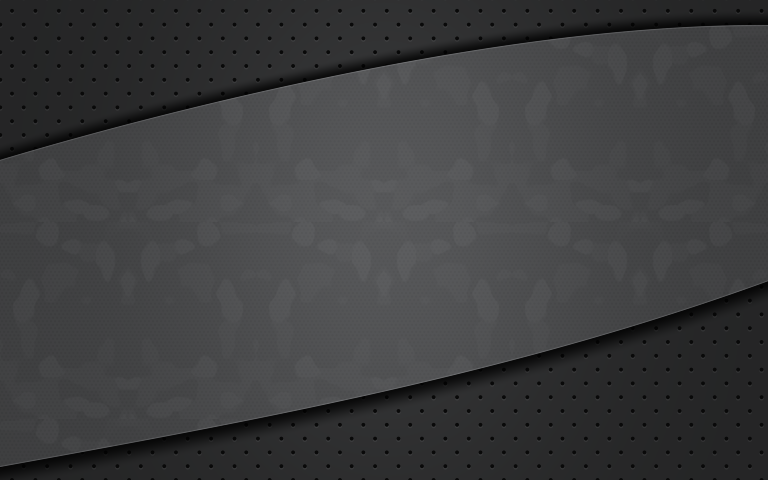
This background is drawn by a WebGL 2 fragment shader. Its source:

```glsl
#version 300 es
precision highp float;

uniform vec2 u_resolution;
out vec4 outColor;

const vec3 STEEL_TINT = vec3(0.99, 1.0, 1.02);
const vec2 CAMO_TILE = vec2(0.5333, 0.411);
const vec2 CAMO_CENTER = vec2(0.8, 0.5375);

// Camouflage patches: centre xy, radii zw
const vec4 PATCHES[11] = vec4[11](
    vec4(0.0, 0.0, 0.009, 0.018),
    vec4(0.0, 0.075, 0.035, 0.014),
    vec4(0.106, 0.031, 0.032, 0.016),
    vec4(0.067, 0.02, 0.028, 0.015),
    vec4(0.048, -0.078, 0.022, 0.042),
    vec4(0.0, -0.128, 0.011, 0.03),
    vec4(0.171, -0.023, 0.022, 0.03),
    vec4(0.21, 0.04, 0.026, 0.013),
    vec4(0.21, -0.17, 0.022, 0.042),
    vec4(0.12, -0.055, 0.023, 0.014),
    vec4(0.156, 0.103, 0.03, 0.02));

float hash(vec2 p) {
    return fract(sin(dot(p, vec2(127.1, 311.7))) * 43758.5);
}

float noise(vec2 p) {
    vec2 i = floor(p), f = fract(p);
    f = f * f * (3.0 - 2.0 * f);
    return mix(mix(hash(i), hash(i + vec2(1, 0)), f.x),
               mix(hash(i + vec2(0, 1)), hash(i + vec2(1, 1)), f.x), f.y);
}

// Panel borders, u runs 0..1 across the canvas
float upperEdge(float u) {
    return 0.667 + u * (0.479 - 0.198 * u) + 0.09 * u * u * u * (1.0 - u);
}

float lowerEdge(float u) {
    return 0.027 + 0.29 * u + 0.097 * u * u * u;
}

vec2 wrapCentered(vec2 p, vec2 period) {
    return mod(p + 0.5 * period, period) - 0.5 * period;
}

// Distance to the nearest dot of a staggered grid
float staggeredDots(vec2 p, vec2 pitch) {
    vec2 a = wrapCentered(p, pitch);
    vec2 b = wrapCentered(p + 0.5 * pitch, pitch);
    return min(length(a), length(b));
}

// Mirrored, repeating patches with wobbly outlines
float camouflage(vec2 p, float blur) {
    vec2 q = p - CAMO_CENTER;
    q.x = abs(wrapCentered(q, CAMO_TILE).x);
    q.y = mod(q.y, CAMO_TILE.y);
    vec2 wobble = vec2(noise(q * 38.0), noise(q * 38.0 + 17.0)) - 0.5;
    vec2 warped = q + 0.022 * wobble;
    float d = 1.0;
    for (int i = 0; i < 11; i++) {
        vec4 patchShape = PATCHES[i];
        vec2 offset = warped - patchShape.xy;
        offset.y = wrapCentered(offset, CAMO_TILE).y;
        float reach = length(offset / patchShape.zw) - 1.0;
        d = min(d, reach * min(patchShape.z, patchShape.w));
    }
    float filler = smoothstep(0.7, 0.76, noise(warped * vec2(24.0, 20.0) + 5.0));
    return max(smoothstep(blur, -blur, d), 0.5 * filler);
}

// Dark sheet with punched holes and a faint lower rim
float perforatedSheet(vec2 p, float glow, float pixel) {
    vec2 pitch = vec2(0.0488, 0.0575);
    vec2 grid = p - vec2(0.025, 0.0);
    float hole = staggeredDots(grid, pitch);
    float rim = staggeredDots(grid + vec2(0.0, 0.0025), pitch);
    float tone = 0.143 + 0.075 * glow;
    tone += 0.05 * smoothstep(0.0045 + pixel, 0.0045 - pixel, rim);
    return mix(tone, 0.035, smoothstep(0.004 + pixel, 0.004 - pixel, hole));
}

float panelSurface(vec2 p, float glow, float pixel) {
    float tone = mix(0.245, 0.345, glow);
    tone += 0.022 * camouflage(p, 0.0012 + 0.5 * pixel);
    float dots = staggeredDots(p, vec2(0.0085, 0.0147));
    return tone - 0.014 * smoothstep(0.0035, 0.001, dots);
}

void main() {
    float pixel = 1.0 / u_resolution.y;
    vec2 p = gl_FragCoord.xy * pixel;
    float u = gl_FragCoord.x / u_resolution.x;
    p.x = u * 1.6;

    // Central light shared by both layers
    vec2 fromLight = (p - vec2(0.8, 0.56)) * vec2(1.0, 0.7);
    float glow = exp(-5.0 * dot(fromLight, fromLight));

    // Signed distance into the panel
    float below = (upperEdge(u) - p.y) * 0.97;
    float above = (p.y - lowerEdge(u)) * 0.97;
    float inside = min(below, above);

    // Sheet darkened by the shadow of the panel
    float shadowWidth = above < below ? 0.045 : 0.032;
    float shadow = mix(0.15, 1.0, smoothstep(-0.004, shadowWidth, -inside));
    float sheet = perforatedSheet(p, glow, 0.6 * pixel) * shadow;

    // Panel with a thin bright border
    float panel = panelSurface(p, glow, pixel);
    panel += 0.11 * smoothstep(0.0015 + pixel, 0.0015 - 0.5 * pixel, inside);

    float cover = smoothstep(-0.6 * pixel, 0.6 * pixel, inside);
    outColor = vec4(mix(sheet, panel, cover) * STEEL_TINT, 1.0);
}
```
